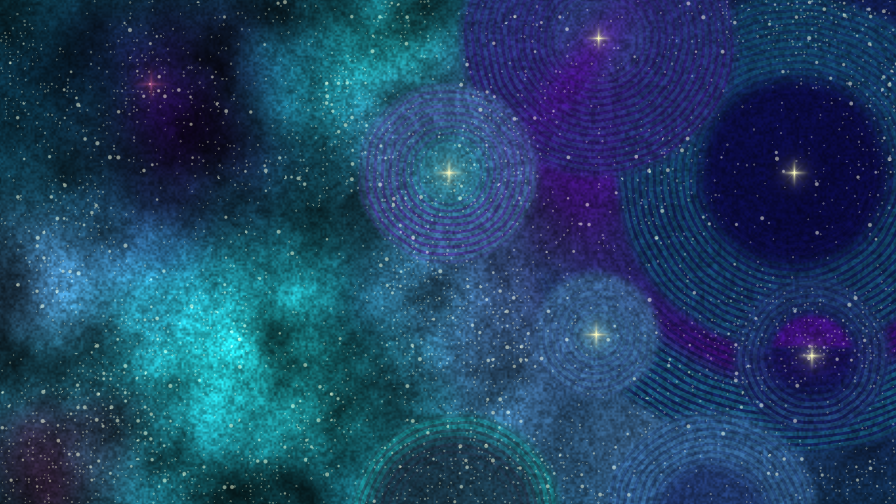
Reproduce this background procedurally as a WebGL 2 fragment shader.

```glsl
#version 300 es
precision highp float;
// A painted night sky: warped noise and soft colour pools form a nebula,
// grooved discs are brushed over its right side, and hashed specks and
// eight-pointed sparkles light the surface. One unit is the canvas height.
uniform vec2 u_resolution;
out vec4 outColor;

const float GROOVE_PERIOD = 0.0145;
const float GROOVE_STRENGTH = 0.72;
const float WARP = 0.16;
const float GRAIN = 0.42;
const vec3 DEEP_TEAL = vec3(0.05, 0.23, 0.28);
const vec3 VIOLET = vec3(0.27, 0.05, 0.52);
const vec3 NAVY = vec3(0.06, 0.06, 0.30);
const vec3 BLUE = vec3(0.23, 0.40, 0.57);
const vec3 TEAL = vec3(0.09, 0.52, 0.54);
const vec3 SEA = vec3(0.07, 0.29, 0.40);
const vec3 INK = vec3(0.02, 0.10, 0.15);
const vec3 MAROON = vec3(0.17, 0.11, 0.20);
const vec3 STARLIGHT = vec3(0.96, 0.96, 0.74);

// Colour pools: centre, then horizontal and vertical reach
const int POOLS = 12;
const vec4 POOL[POOLS] = vec4[](
  vec4(1.65, 0.65, 0.50, 0.70), vec4(0.10, 0.46, 0.22, 0.15),
  vec4(0.13, 0.84, 0.28, 0.22), vec4(0.36, 0.75, 0.15, 0.22),
  vec4(0.78, 0.90, 0.15, 0.14), vec4(0.56, 0.27, 0.34, 0.24),
  vec4(0.76, 0.42, 0.09, 0.15), vec4(0.09, 0.08, 0.16, 0.12),
  vec4(1.02, 0.36, 0.17, 0.30), vec4(0.92, 0.66, 0.16, 0.20),
  vec4(1.16, 0.72, 0.15, 0.30), vec4(1.33, 0.12, 0.25, 0.14));
const vec3 POOL_COLOR[POOLS] = vec3[](
  NAVY, BLUE * 0.9, INK, vec3(0.11, 0.03, 0.25), TEAL, TEAL * 1.08,
  DEEP_TEAL * 0.9, MAROON, BLUE, BLUE, VIOLET, BLUE);

// Discs: centre, core radius, outer radius
const int DISCS = 7;
const vec4 DISC[DISCS] = vec4[](
  vec4(1.576, 0.657, 0.19, 0.355), vec4(1.188, 0.924, 0.10, 0.275),
  vec4(1.611, 0.294, 0.09, 0.155), vec4(0.891, 0.657, 0.085, 0.178),
  vec4(1.183, 0.336, 0.04, 0.125), vec4(0.905, -0.03, 0.17, 0.21),
  vec4(1.412, -0.03, 0.11, 0.215));
const vec3 CORE[DISCS] = vec3[](
  vec3(0.03, 0.03, 0.23), vec3(0.16, 0.25, 0.46), NAVY, vec3(0.15, 0.48, 0.56),
  vec3(0.22, 0.44, 0.59), vec3(0.10, 0.21, 0.28), vec3(0.12, 0.20, 0.42));
const vec3 BAND[DISCS] = vec3[](
  SEA, vec3(0.15, 0.19, 0.44), vec3(0.12, 0.23, 0.42), BLUE,
  BLUE, TEAL, vec3(0.19, 0.37, 0.55));
const vec3 GROOVE[DISCS] = vec3[](
  NAVY, vec3(0.16, 0.06, 0.39), NAVY, vec3(0.25, 0.15, 0.52),
  vec3(0.16, 0.27, 0.47), MAROON, vec3(0.08, 0.15, 0.35));

float hash(vec2 p) {
  vec3 q = fract(p.xyx * 0.1031);
  q += dot(q, q.yzx + 33.33);
  return fract((q.x + q.y) * q.z);
}

float noise(vec2 p) {
  vec2 i = floor(p), f = fract(p);
  f = f * f * (3.0 - 2.0 * f);
  return mix(mix(hash(i), hash(i + vec2(1, 0)), f.x),
             mix(hash(i + vec2(0, 1)), hash(i + 1.0), f.x), f.y);
}

float fbm(vec2 p) {
  float sum = 0.0, amp = 0.5;
  for (int i = 0; i < 6; i++) {
    sum += amp * noise(p);
    p = mat2(1.6, 1.2, -1.2, 1.6) * p + 17.3;
    amp *= 0.5;
  }
  return sum;
}

vec3 nebula(vec2 p) {
  vec2 warped = p + WARP * (vec2(fbm(p * 5.0), fbm(p * 5.0 + 40.0)) - 0.5);
  vec3 color = DEEP_TEAL;
  for (int i = 0; i < POOLS; i++) {
    vec2 q = (warped - POOL[i].xy) / POOL[i].zw;
    color = mix(color, POOL_COLOR[i], 0.95 * exp(-dot(q, q)));
  }
  float cloud = fbm(p * 7.0 + 9.0);
  float contrast = mix(2.4, 0.8, smoothstep(0.8, 1.15, p.x));
  return color * max(0.25, 1.0 + contrast * (cloud - 0.48));
}

// Brushes one disc with concentric grooves over the colour below
vec3 paintDisc(vec3 below, vec2 p, vec4 disc, vec3 core, vec3 band, vec3 groove, float opacity) {
  vec2 q = p - disc.xy;
  float d = length(q) + 0.006 * (noise(p * 18.0) - 0.5);
  float cover = opacity * smoothstep(disc.w + 0.012, disc.w - 0.018, d);
  float bandMask = smoothstep(disc.z - 0.03, disc.z + 0.03, d);
  float brush = 0.72 + 0.25 * fbm(p * 9.0);
  vec3 color = mix(below, mix(core, band, bandMask), cover * brush);
  float wave = 0.5 + 0.5 * sin(6.2832 * d / GROOVE_PERIOD);
  float stroke = smoothstep(0.35, 0.85, wave) * smoothstep(disc.z * 0.4, disc.z * 1.1, d);
  stroke *= 0.55 + 0.45 * smoothstep(0.05, -0.1, q.y);
  return mix(color, groove, stroke * cover * GROOVE_STRENGTH);
}

// One round speck per cell, kept only where the hash passes the density
float specks(vec2 p, float cells, float density) {
  vec2 id = floor(p * cells), f = fract(p * cells);
  vec2 center = 0.3 + 0.4 * vec2(hash(id + 3.1), hash(id + 8.7));
  float size = 0.13 + 0.16 * hash(id + 21.0);
  return step(hash(id + 51.0), density) * smoothstep(size + 0.13, size - 0.1, length(f - center));
}

float sparkle(vec2 q, float size) {
  vec2 a = abs(q) / size, b = abs(mat2(0.707, 0.707, -0.707, 0.707) * q) / (size * 0.65);
  float rays = exp(-9.0 * min(a.x, a.y) - 2.2 * max(a.x, a.y));
  rays = max(rays, 0.8 * exp(-8.0 * min(b.x, b.y) - 2.8 * max(b.x, b.y)));
  return rays * smoothstep(1.3, 0.6, length(a)) + 0.12 * exp(-dot(a, a));
}

void main() {
  vec2 p = gl_FragCoord.xy / u_resolution.y;
  vec3 color = nebula(p);

  // Wide sweep around the largest disc, then the discs themselves
  vec4 sweep = vec4(DISC[0].xy, 0.42, 0.555);
  color = paintDisc(color, p, sweep, VIOLET * 0.8, SEA * 1.1, NAVY, smoothstep(0.52, 0.28, p.y));
  for (int i = 0; i < DISCS; i++)
    color = paintDisc(color, p, DISC[i], CORE[i], BAND[i], GROOVE[i], 0.95);

  // Violet strokes across the top disc and the upper half of the lower right one
  vec2 s = p - vec2(1.15, 0.86);
  float slash = exp(-pow((s.x * 0.8 - s.y * 0.6) / 0.045, 2.0) - dot(s, s) / 0.025);
  vec2 cap = p - DISC[2].xy;
  slash += smoothstep(0.09, 0.07, length(cap)) * smoothstep(0.01, 0.025, cap.y);
  color = mix(color, VIOLET, 0.75 * min(slash, 1.0));

  // Canvas grain and clustered specks
  color *= 1.0 + GRAIN * (noise(p * 240.0) - 0.5) + 0.3 * (noise(p * 110.0) - 0.5);
  float cluster = smoothstep(0.35, 0.68, fbm(p * 6.0 + 70.0));
  float dust = 0.45 * specks(p, 130.0, 0.04 + 0.2 * cluster);
  dust += 0.75 * specks(p + 5.0, 75.0, 0.015 + 0.07 * cluster);
  color = mix(color, mix(color + 0.35, STARLIGHT, 0.45), min(dust, 1.0));

  // A sparkle at the heart of each of the first five discs, and a dim red one
  for (int i = 0; i < 5; i++)
    color = mix(color, STARLIGHT, min(1.0, 1.2 * sparkle(p - DISC[i].xy, 0.024 + 0.008 * hash(vec2(i, 4)))));
  color += vec3(0.5, 0.22, 0.22) * sparkle(p - vec2(0.3, 0.833), 0.035);
  outColor = vec4(clamp(color, 0.0, 1.0), 1.0);
}
```
